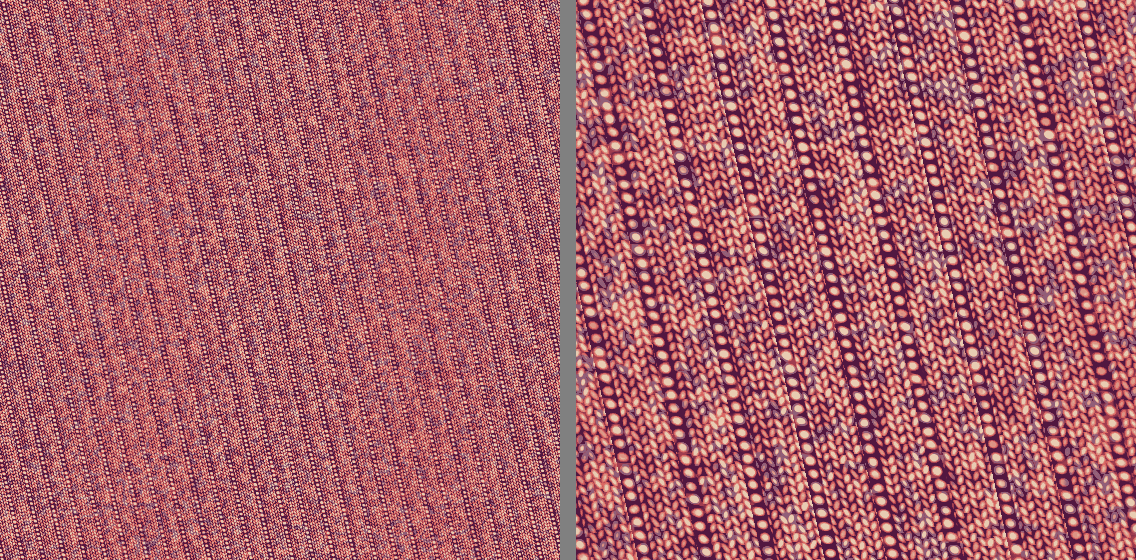
Left, the full canvas; right, a detail of the centre.
Give the GLSL for this texture, as a Shadertoy shader.

```glsl
// Fine coral knit with 27 slanted ribs of pale beads between dense, grainy stitches.

float hash(vec2 p) {
    vec3 q = fract(vec3(p.xyx) * vec3(0.1031, 0.1030, 0.0973));
    q += dot(q, q.yzx + 33.33);
    return fract((q.x + q.y) * q.z);
}

float noise(vec2 p) {
    vec2 cell = floor(p), f = fract(p);
    f = f * f * (3.0 - 2.0 * f);
    return mix(mix(hash(cell), hash(cell + vec2(1, 0)), f.x),
               mix(hash(cell + vec2(0, 1)), hash(cell + vec2(1, 1)), f.x), f.y);
}

// Yarn colours from the deepest gap to the brightest bead
vec3 yarnColor(float tone, float fade) {
    vec3 plum = vec3(0.32, 0.09, 0.25), wine = vec3(0.63, 0.24, 0.31);
    vec3 coral = vec3(0.86, 0.41, 0.39), pink = vec3(0.86, 0.58, 0.52);
    vec3 cream = vec3(0.91, 0.80, 0.70), mauve = vec3(0.57, 0.37, 0.47);
    vec3 color = mix(plum, wine, smoothstep(0.10, 0.24, tone));
    color = mix(color, coral, smoothstep(0.32, 0.45, tone));
    color = mix(color, pink, smoothstep(0.56, 0.67, tone));
    float midtone = smoothstep(0.16, 0.28, tone) * (1.0 - smoothstep(0.62, 0.78, tone));
    color = mix(color, mauve, midtone * smoothstep(0.60, 0.76, fade));
    return mix(color, cream, smoothstep(0.78, 0.92, tone));
}

// Tilted loops, six narrow columns to each rib
float loopTone(float rib, float y) {
    float across = rib * 7.7;
    float column = floor(across);
    float parity = mod(column, 2.0);
    float row = y * 176.0 + 0.5 * parity + 0.5 * hash(vec2(column, 7.0));
    vec2 q = vec2(fract(across), fract(row)) - 0.5;
    q.y += q.x * mix(-0.6, 0.6, parity);
    float jitter = 0.22 * (hash(vec2(column, floor(row))) - 0.5);
    return mix(0.90, 0.08, smoothstep(0.08, 0.66, length(q))) + jitter;
}

// One column of round beads with dark rims
float beadTone(float rib, float y) {
    float row = y * 128.0 + hash(vec2(floor(rib), 3.0));
    vec2 q = vec2((fract(rib) - 0.12) / 0.24, fract(row) - 0.5);
    float jitter = 0.25 * (hash(vec2(floor(rib), floor(row))) - 0.5);
    return mix(1.02, 0.02, smoothstep(0.14, 0.50, length(q))) + jitter;
}

void mainImage(out vec4 fragColor, in vec2 fragCoord) {
    vec2 uv = fragCoord / iResolution.xy;

    // Ribs lean left towards the top
    float rib = 27.0 * uv.x + 6.0 * uv.y;
    float strip = 1.0 - smoothstep(0.22, 0.26, fract(rib));
    float tone = mix(loopTone(rib, uv.y), beadTone(rib, uv.y), strip);

    // Shaded side of each rib and fine yarn grain
    tone += 0.06 * cos(6.2832 * (rib - 0.82));
    tone += 0.50 * (noise(uv * 235.0) - 0.5);

    // Two broad bands across where the weave softens
    float crispness = 0.97 + 0.16 * cos(12.5664 * uv.x);
    tone = 0.45 + (tone - 0.44) * crispness;

    fragColor = vec4(yarnColor(tone, noise(uv * 190.0 + 40.0)), 1.0);
}
```
